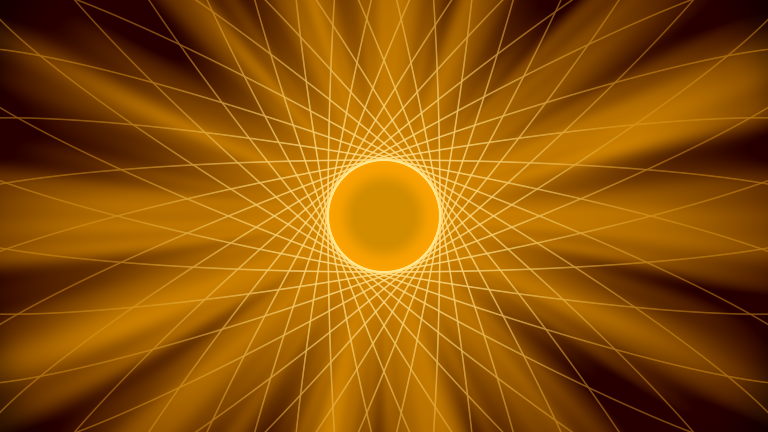
Reproduce this background procedurally as a Shadertoy shader.

```glsl
#define DISC_RADIUS 0.1296
#define ORBIT_LENGTH 1.083
#define ORBIT_COUNT 18
#define LINE_HALF_WIDTH 0.0016
#define RAY_COUNT 15.0
#define RAY_STRENGTH 0.23
#define SHADE vec3(0.15, 0.0, 0.0)
#define GOLD vec3(0.90, 0.58, 0.0)
#define AMBER vec3(0.96, 0.62, 0.0)
#define CORE vec3(0.82, 0.55, 0.0)
#define CREAM vec3(1.0, 0.88, 0.55)

const float PI = 3.14159265;

// Approximate signed distance to an axis-aligned ellipse
float ellipseDistance(vec2 p, vec2 radii) {
    float k = length(p / radii);
    return k * (k - 1.0) / max(length(p / (radii * radii)), 1e-4);
}

// Coverage of a thin smooth stroke at distance d
float stroke(float d, float halfWidth, float pixel) {
    return 1.0 - smoothstep(halfWidth - 0.5 * pixel, halfWidth + 0.7 * pixel, abs(d));
}

// Narrow angular lobe around a direction
float lobe(float angle, float direction, float sharpness) {
    return pow(0.5 + 0.5 * cos(angle - direction), sharpness);
}

// Brightness of the radial streaks
float rayLight(float angle, float r) {
    float spread = smoothstep(0.10, 0.70, r);

    // Main rays, unevenly spaced
    float phase = RAY_COUNT * angle + 2.09 - 1.57 * cos(angle + 0.26);
    phase += 1.6 * lobe(angle, -2.41, 90.0) - 1.3 * lobe(angle, 3.19, 90.0);
    float wide = cos(phase);
    float axes = cos(4.0 * angle);

    // Finer streaks, bent slowly along their length
    float fine = 0.0;
    float frequency = 23.0;
    float weight = 0.07;
    for (int i = 0; i < 4; i++) {
        float bend = 1.6 * sin(5.0 * angle + float(i)) + 0.8 * sin(6.0 * r + float(i));
        fine += weight * sin(frequency * angle + bend + 2.4 * float(i));
        frequency += 18.0;
        weight *= 0.65;
    }

    float light = 1.04 - 0.96 * r;
    light += spread * (RAY_STRENGTH * wide + 0.11 * axes + fine);

    // Broad lit and shaded sectors
    light += spread * (0.20 * lobe(angle, 0.44, 70.0) - 0.24 * lobe(angle, 0.96, 50.0));
    light += spread * (0.22 * lobe(angle, -2.68, 50.0) - 0.16 * lobe(angle, 2.45, 40.0));
    light -= spread * 0.12 * lobe(angle, -0.66, 40.0);
    return light - 0.10 * smoothstep(0.75, 1.05, r);
}

// Ellipses turned evenly about the centre, their envelope forming the rim
float orbitLines(vec2 p, float pixel) {
    float gaps = 1.0;
    for (int i = 0; i < ORBIT_COUNT; i++) {
        float turn = PI * float(i) / float(ORBIT_COUNT);
        float c = cos(turn), s = sin(turn);
        vec2 q = vec2(c * p.x + s * p.y, c * p.y - s * p.x);
        float d = ellipseDistance(q, vec2(ORBIT_LENGTH, DISC_RADIUS));
        gaps *= 1.0 - 0.9 * stroke(d, LINE_HALF_WIDTH, pixel);
    }
    return 1.0 - gaps;
}

void mainImage(out vec4 fragColor, in vec2 fragCoord) {
    vec2 p = (fragCoord - 0.5 * iResolution.xy) / iResolution.y;
    float pixel = 1.0 / iResolution.y;
    float r = length(p);
    float angle = atan(p.y, p.x + 1e-6);

    // Streaked backdrop
    float light = clamp(rayLight(angle, r), 0.0, 1.0);
    vec3 color = mix(SHADE, GOLD, light);
    color *= 1.0 - 0.5 * smoothstep(0.88, 1.05, r);

    // Disc with a darker core
    vec3 disc = mix(CORE, AMBER, smoothstep(0.065, 0.11, r));
    color = mix(disc, color, smoothstep(-pixel, pixel, r - DISC_RADIUS));

    // Lines fade from cream to gold away from the centre
    float fade = smoothstep(0.10, 0.75, r);
    vec3 lineColor = mix(CREAM, vec3(0.85, 0.59, 0.10), fade);
    float lines = orbitLines(p, pixel) * mix(0.9, 0.5, fade);
    color = mix(color, lineColor, lines);

    // Bright rim and its soft halo
    float rim = stroke(r - DISC_RADIUS, 0.0018, pixel);
    color = mix(color, CREAM, rim);
    color += vec3(0.04, 0.03, 0.01) * exp(-abs(r - DISC_RADIUS) * 90.0);

    fragColor = vec4(clamp(color, 0.0, 1.0), 1.0);
}
```
